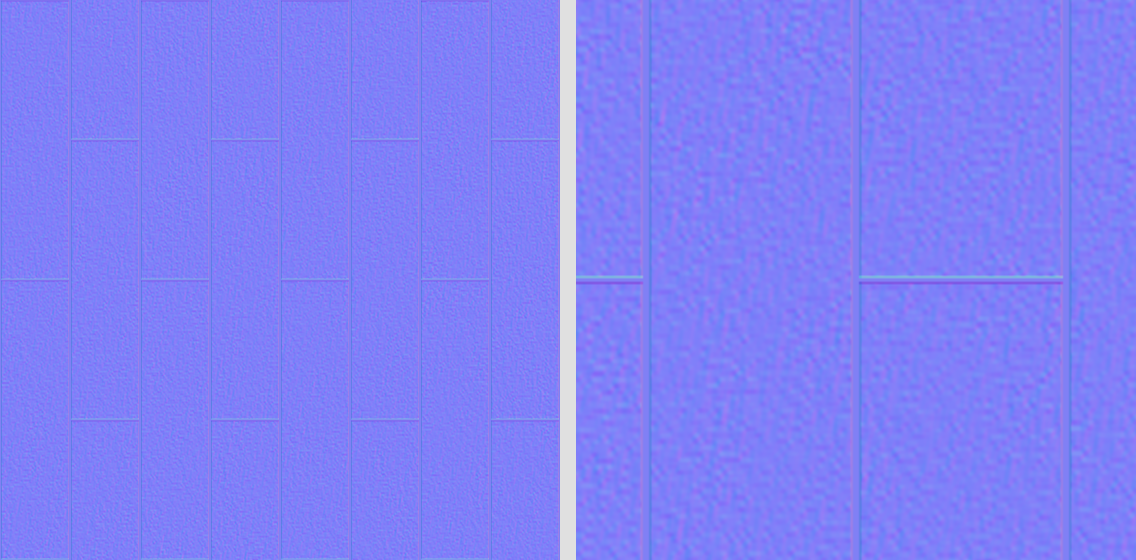
Left, the full canvas; right, a detail of the centre.
Reproduce this texture map procedurally as a three.js fragment shader.

```glsl
// Normal map of staggered vertical planks with bevelled seams and fine wood grain.
varying vec2 vUv;

const float COLUMNS = 8.0;                     // planks across
const float ROWS = 2.0;                        // planks up each column
const float STAGGER = 0.5;                     // shift of odd columns, in planks
const vec2 SEAM_HALF = vec2(0.0026, 0.0018);   // half gap between planks
const float BEVEL_HALF = 0.0008;               // half width of a bevel line
const float EDGE_SOFT = 0.0007;                // edge smoothing
const float LEFT_SLOPE = 0.27;                 // tilt of each bevel
const float RIGHT_SLOPE = 0.22;
const float LOWER_SLOPE = 0.45;
const float UPPER_SLOPE = 0.32;
const float BEVEL_SHADE = 0.05;                // loss of blue on bevels
const float BLUE_LEVEL = 0.975;
const float SEAM_BLUE = 0.96;

const vec2 FIBRE_FREQ = vec2(250.0, 50.0);     // long fibres
const vec2 PORE_FREQ = vec2(300.0, 270.0);     // short roughness
const vec2 PATCH_FREQ = vec2(40.0, 16.0);      // calm and rough areas
const float PATCH_CONTRAST = 0.25;
const float FIBRE_SHARE = 0.45;
const float FIBRE_LEAN = 0.14;
const float LEAN_SPREAD = 0.10;                // lean difference between planks
const float GRAIN_DEPTH = 0.00078;
const float SAMPLE_STEP = 0.0008;

float hash(vec2 p) {
  vec3 q = fract(vec3(p.xyx) * 0.1031);
  q += dot(q, q.yzx + 33.33);
  return fract((q.x + q.y) * q.z);
}

float noise(vec2 p) {
  vec2 i = floor(p);
  vec2 f = fract(p);
  f = f * f * (3.0 - 2.0 * f);
  float low = mix(hash(i), hash(i + vec2(1.0, 0.0)), f.x);
  float high = mix(hash(i + vec2(0.0, 1.0)), hash(i + vec2(1.0, 1.0)), f.x);
  return mix(low, high, f.y);
}

float grainHeight(vec2 p, float lean) {
  vec2 leaned = vec2(p.x - lean * p.y, p.y);
  float fibres = noise(leaned * FIBRE_FREQ);
  float pores = noise(leaned * PORE_FREQ + 41.0);
  return mix(pores, fibres, FIBRE_SHARE);
}

// Slope of the grain by central differences
vec2 grainSlope(vec2 p, float lean) {
  vec2 e = vec2(SAMPLE_STEP, 0.0);
  vec2 rise = vec2(
    grainHeight(p + e.xy, lean) - grainHeight(p - e.xy, lean),
    grainHeight(p + e.yx, lean) - grainHeight(p - e.yx, lean));
  float rough = 1.0 + PATCH_CONTRAST * (2.0 * noise(p * PATCH_FREQ) - 1.0);
  return -rise * (GRAIN_DEPTH * rough / (2.0 * SAMPLE_STEP));
}

vec2 inside(vec2 depth) {
  return smoothstep(-EDGE_SOFT, EDGE_SOFT, depth);
}

void main() {
  // Plank cell and position from its centre, in canvas units
  vec2 grid = vec2(COLUMNS, ROWS);
  vec2 cell = vUv * grid;
  cell.y += STAGGER * mod(floor(cell.x), 2.0);
  vec2 id = mod(floor(cell), grid);
  vec2 local = (fract(cell) - 0.5) / grid;
  vec2 depth = 0.5 / grid - SEAM_HALF - abs(local);

  // Bevel lines along the plank outline
  vec2 span = inside(depth + BEVEL_HALF);
  vec2 line = inside(BEVEL_HALF - abs(depth)) * span.yx;
  vec2 tilt = vec2(local.x < 0.0 ? -LEFT_SLOPE : RIGHT_SLOPE,
                   local.y < 0.0 ? LOWER_SLOPE : -UPPER_SLOPE);
  vec2 bevel = line * tilt;

  // Grain differs on every plank and stops at the seams
  vec2 face = inside(depth);
  float onPlank = face.x * face.y;
  vec2 offset = 7.0 * vec2(hash(id + 3.0), hash(id + 17.0));
  float lean = FIBRE_LEAN + LEAN_SPREAD * (hash(id + 29.0) - 0.5);
  vec2 grain = grainSlope(local + offset, lean) * onPlank;

  // Encode the normal as colour
  vec3 normal = normalize(vec3(bevel + grain, 1.0));
  vec3 color = 0.5 + 0.5 * normal;
  color.b *= mix(SEAM_BLUE, BLUE_LEVEL, onPlank);
  color.b -= BEVEL_SHADE * max(line.x, line.y);
  gl_FragColor = vec4(color, 1.0);
}
```
